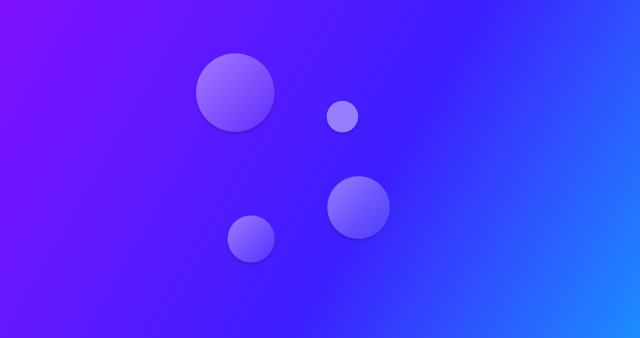
A Shadertoy shader for this background:

```glsl
// Four translucent white discs with soft drop shadows over a slanted
// violet - indigo - azure gradient. Lengths are in canvas heights; each
// disc is a circle distance function composited over the gradient.

// Three-stop gradient running down and to the right at 30 degrees.
vec3 backdrop(vec2 p, float aspect) {
    vec2 dir = vec2(0.866, -0.5);
    float span = aspect * dir.x - dir.y;
    float t = dot(p - 0.5 * vec2(aspect, 1.0), dir) / span + 0.5;
    vec3 indigo = vec3(0.24, 0.118, 0.997);
    vec3 left = mix(vec3(0.50, 0.07, 0.997), indigo, clamp(t / 0.578, 0.0, 1.0));
    return mix(left, vec3(0.11, 0.55, 0.997), clamp((t - 0.578) / 0.422, 0.0, 1.0));
}

// Disc: xy = centre, z = radius, w = opacity at its lower right.
vec3 addDisc(vec3 color, vec2 p, vec4 disc, float pixel) {
    vec2 q = p - disc.xy;
    float cover = smoothstep(0.75, -0.75, (length(q) - disc.z) / pixel);

    // Shadow, slightly lowered and hidden behind the disc itself
    float shadowDist = length(q + vec2(0.0, 0.005)) - disc.z;
    float shadow = 0.2 * smoothstep(0.009, -0.009, shadowDist);
    color *= 1.0 - shadow * (1.0 - cover);

    // White fill fading from upper left to lower right
    float fade = clamp(0.5 + 0.25 * (q.x - q.y) / disc.z, 0.0, 1.0);
    return mix(color, vec3(1.0), cover * mix(0.43, disc.w, fade));
}

void mainImage(out vec4 fragColor, in vec2 fragCoord) {
    vec2 p = fragCoord / iResolution.y;
    vec3 color = backdrop(p, iResolution.x / iResolution.y);

    vec4 discs[4] = vec4[4](
        vec4(0.696, 0.726, 0.116, 0.08),
        vec4(1.013, 0.655, 0.0465, 0.43),
        vec4(1.061, 0.386, 0.0925, 0.08),
        vec4(0.743, 0.293, 0.0695, 0.08));
    for (int i = 0; i < 4; i++) {
        color = addDisc(color, p, discs[i], 1.0 / iResolution.y);
    }
    fragColor = vec4(color, 1.0);
}
```
